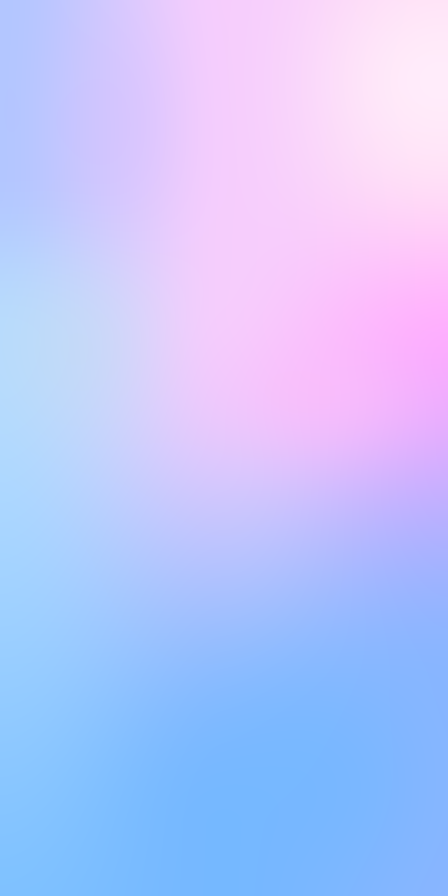
A Shadertoy shader for this background:

```glsl
#define SKY        vec3(0.48, 0.75, 1.00)
#define ICE        vec3(0.71, 0.86, 1.00)
#define PERIWINKLE vec3(0.70, 0.775, 1.00)
#define AZURE      vec3(0.46, 0.72, 1.00)
#define PINK       vec3(0.965, 0.805, 0.99)
#define CORNFLOWER vec3(0.54, 0.71, 1.00)
#define MAGENTA    vec3(1.00, 0.66, 1.00)
#define BLUSH      vec3(1.00, 0.87, 0.96)
#define PEARL      vec3(1.00, 0.94, 0.985)
#define ROSE       vec3(1.00, 0.74, 0.98)
#define LILAC      vec3(0.82, 0.75, 1.00)
#define MINT       vec3(0.76, 0.86, 0.95)

// Vertical colour ramps for the left edge, the centre and the right edge
vec3 leftRamp(float y) {
    vec3 color = mix(SKY, ICE, smoothstep(-0.12, 0.64, y));
    return mix(color, PERIWINKLE, smoothstep(0.62, 0.82, y));
}

vec3 centreRamp(float y) {
    return mix(AZURE, PINK, smoothstep(0.08, 0.66, y));
}

vec3 rightRamp(float y) {
    vec3 color = mix(CORNFLOWER, MAGENTA, smoothstep(0.24, 0.66, y));
    return mix(color, BLUSH, smoothstep(0.58, 0.84, y));
}

// Soft elliptical glow, strongest at its centre
vec3 addGlow(vec3 base, vec3 tint, vec2 uv, vec2 centre, vec2 radius, float strength) {
    vec2 offset = (uv - centre) / radius;
    return mix(base, tint, strength * exp(-dot(offset, offset)));
}

void mainImage(out vec4 fragColor, in vec2 fragCoord) {
    vec2 uv = fragCoord / iResolution.xy;

    // Blend the three ramps across the canvas
    vec3 color = mix(leftRamp(uv.y), centreRamp(uv.y), smoothstep(0.0, 0.5, uv.x));
    color = mix(color, rightRamp(uv.y), smoothstep(0.5, 1.0, uv.x));

    // Local glows
    color = addGlow(color, LILAC, uv, vec2(0.27, 0.86), vec2(0.15, 0.13), 0.45);
    color = addGlow(color, MINT,  uv, vec2(0.16, 0.61), vec2(0.20, 0.10), 0.50);
    color = addGlow(color, ROSE,  uv, vec2(0.72, 0.56), vec2(0.24, 0.08), 0.60);
    color = addGlow(color, AZURE, uv, vec2(0.70, 0.13), vec2(0.26, 0.13), 0.75);
    color = addGlow(color, PEARL, uv, vec2(0.98, 0.91), vec2(0.24, 0.10), 0.80);

    fragColor = vec4(color, 1.0);
}
```
